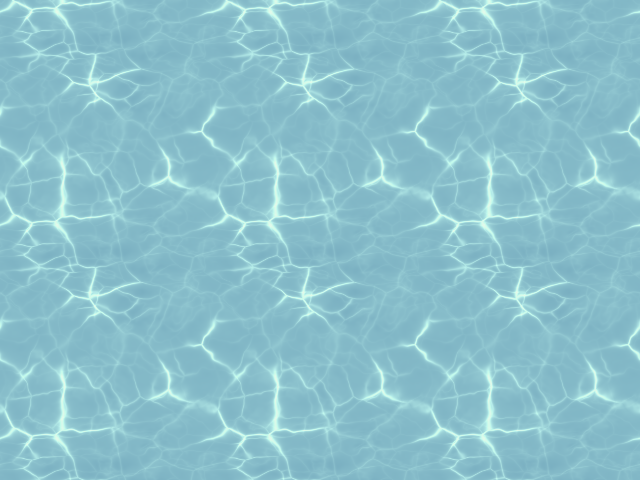
Give the GLSL for this texture, as a Shadertoy shader.

```glsl
// Sunlit pool water: a seamless tile of caustic light, 3 across and 2.25 down.
// Two warped cellular webs make the bright and faint strands; wrapped noise
// bends them, varies their strength and shades the pools between them.

const float TAU = 6.2831853;

vec2 hash2(vec2 p) {
    return fract(sin(vec2(dot(p, vec2(127.1, 311.7)), dot(p, vec2(269.5, 183.3)))) * 43758.545);
}

// Value noise that wraps after `period` lattice cells across the unit tile
float noise(vec2 tile, vec2 period, float seed) {
    vec2 p = tile * period;
    vec2 cell = floor(p), f = fract(p);
    f = f * f * (3.0 - 2.0 * f);
    vec2 e = vec2(0.0, 1.0);
    float a = hash2(mod(cell, period) + seed).x;
    float b = hash2(mod(cell + e.yx, period) + seed).x;
    float c = hash2(mod(cell + e.xy, period) + seed).x;
    float d = hash2(mod(cell + e.yy, period) + seed).x;
    return mix(mix(a, b, f.x), mix(c, d, f.x), f.y);
}

float fbm(vec2 tile, vec2 period, float seed) {
    float sum = 0.0, amplitude = 0.5;
    for (int i = 0; i < 4; i++) {
        sum += amplitude * noise(tile, period, seed + float(i) * 7.0);
        period *= 2.0;
        amplitude *= 0.5;
    }
    return sum / 0.9375;
}

vec2 warp(vec2 tile, vec2 period, float seed) {
    return vec2(fbm(tile, period, seed), fbm(tile, period, seed + 41.0)) - 0.5;
}

// Wrapped cellular web: x is the gap to the nearest edge, y the distance to the cell centre
vec2 web(vec2 tile, vec2 count, float seed) {
    vec2 p = tile * count;
    vec2 cell = floor(p);
    float nearest = 9.0, second = 9.0;
    for (int y = -1; y <= 1; y++)
    for (int x = -1; x <= 1; x++) {
        vec2 neighbour = cell + vec2(x, y);
        vec2 site = neighbour + 0.08 + 0.84 * hash2(mod(neighbour, count) + seed);
        float d = length(site - p);
        second = min(second, max(nearest, d));
        nearest = min(nearest, d);
    }
    return vec2(second - nearest, nearest);
}

// Sharp core with a soft falloff
float strand(float gap, float width) {
    float r = gap / width;
    return 1.0 / (1.0 + r * r);
}

void mainImage(out vec4 fragColor, in vec2 fragCoord) {
    float pixel = 2.25 / iResolution.y;
    vec2 tile = vec2(fragCoord.x, fragCoord.y - iResolution.y) * pixel;

    // Crowd the cells into a busy band near the top of each tile
    float busy = 0.5 + 0.5 * cos(TAU * (tile.y + 0.2));
    vec2 q = tile + vec2(0.0, 0.055 * sin(TAU * (tile.y + 0.2)));

    // Bend the two webs separately
    vec2 broadPos = q + 0.16 * warp(tile, vec2(4.0), 3.0);
    vec2 finePos = q + 0.13 * warp(tile, vec2(5.0), 19.0);
    vec2 broad = web(broadPos, vec2(4.0, 5.0), 11.0);
    vec2 fine = web(finePos, vec2(7.0, 10.0), 53.0);

    // Strands brighten and fade along their length
    float broadPower = mix(0.14, 0.85, smoothstep(0.38, 0.8, noise(tile, vec2(5.0), 71.0)));
    float finePower = mix(0.06, 0.5, smoothstep(0.4, 0.85, noise(tile, vec2(7.0), 83.0)));
    finePower *= mix(0.55, 1.0, busy);
    float light = broadPower * strand(broad.x, max(0.042, 4.0 * pixel));
    light += finePower * strand(fine.x, max(0.065, 7.0 * pixel));

    // Halo around the strands, thin wisps and darker pools
    light += 0.13 * broadPower * exp(-6.0 * broad.x);
    float ridge = 1.0 - abs(2.0 * fbm(finePos, vec2(6.0, 8.0), 97.0) - 1.0);
    light += 0.1 * pow(ridge, 9.0);
    float pool = smoothstep(0.42, 0.75, fbm(broadPos, vec2(4.0, 6.0), 131.0));
    light -= 0.09 * pool * (1.0 - smoothstep(0.1, 0.6, fine.y));
    light += 0.07 * (fbm(tile, vec2(12.0, 16.0), 151.0) - 0.5);

    // Blue water warming to a pale green-white glint
    vec3 water = vec3(0.505, 0.715, 0.775);
    vec3 glint = vec3(0.88, 0.98, 0.92);
    vec3 color = min(water + light * vec3(0.34, 0.35, 0.23), glint);
    fragColor = vec4(color, 1.0);
}
```
